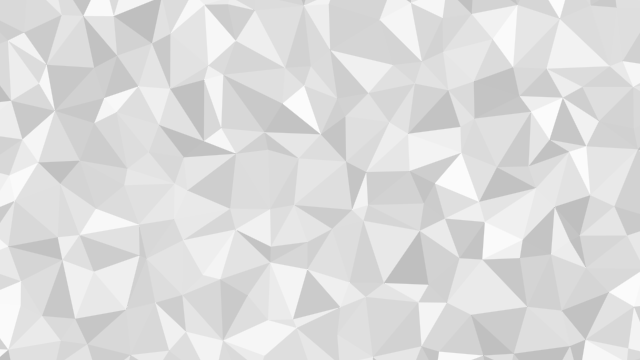
Give the GLSL for this background, as a Shadertoy shader.

```glsl
// Low-poly wall of flat pale grey triangles: a Delaunay mesh over scattered points.

const float ROWS       = 10.0;   // mesh points per canvas height
const float JITTER     = 0.88;   // scatter of a point within its cell
const float MID_TONE   = 0.867;  // median grey
const float SPREAD     = 0.055;  // linear part of the grey range
const float TAIL       = 0.065;  // cubic part: few very light or dark facets
const float EDGE_WIDTH = 0.6;    // half width of edge smoothing, in pixels
const vec2  SEED       = vec2(37.0, 91.0);

const int REACH = 3;             // cells searched on each side
const int SIDE  = 2 * REACH + 1;
const int COUNT = SIDE * SIDE;
const int MAX_STEPS = 20;

vec3 hash32(vec2 p) {
    vec3 q = fract(p.xyx * vec3(0.1031, 0.1030, 0.0973));
    q += dot(q, q.yxz + 33.33);
    return fract((q.xxy + q.yzz) * q.zyx);
}

float cross2(vec2 a, vec2 b) { return a.x * b.y - a.y * b.x; }

// True if triangle abc holds the origin, for either winding.
bool holdsOrigin(vec2 a, vec2 b, vec2 c) {
    vec3 w = vec3(cross2(a, b), cross2(b, c), cross2(c, a));
    return all(greaterThanEqual(w, vec3(0.0))) || all(lessThanEqual(w, vec3(0.0)));
}

// Shortest vector from the origin to the line ab.
vec2 toLine(vec2 a, vec2 b) {
    vec2 ab = b - a;
    return a - ab * dot(a, ab) / dot(ab, ab);
}

vec2 shorter(vec2 a, vec2 b) { return dot(a, a) < dot(b, b) ? a : b; }

// Grey of the Delaunay triangle around p; toEdge points to its nearest side.
float facet(vec2 p, out vec2 toEdge) {
    // Nearby points relative to p, each with a random key in z
    vec3 sites[COUNT];
    vec2 base = floor(p);
    for (int i = 0; i < COUNT; i++) {
        vec2 cell = base + vec2(i % SIDE - REACH, i / SIDE - REACH);
        vec3 h = hash32(cell + SEED);
        sites[i] = vec3(cell + 0.5 + JITTER * (h.xy - 0.5) - p, h.z);
    }

    // Start from a huge triangle and swap in the point deepest in its circumcircle
    vec3 a = vec3(-14.0, -9.0, 0.0);
    vec3 b = vec3(14.0, -9.0, 0.0);
    vec3 c = vec3(0.0, 15.0, 0.0);
    for (int n = 0; n < MAX_STEPS; n++) {
        // Circle as |s|^2 = dot(g, s) + k
        vec2 ab = b.xy - a.xy, ac = c.xy - a.xy;
        float za = dot(a.xy, a.xy);
        float zb = dot(b.xy, b.xy) - za;
        float zc = dot(c.xy, c.xy) - za;
        vec2 g = vec2(zb * ac.y - zc * ab.y, zc * ab.x - zb * ac.x) / cross2(ab, ac);
        float k = za - dot(g, a.xy);

        float deepest = 1e-4;
        vec3 s = vec3(0.0);
        bool found = false;
        for (int i = 0; i < COUNT; i++) {
            vec2 q = sites[i].xy;
            float depth = dot(g - q, q) + k;
            if (depth > deepest) {
                deepest = depth;
                s = sites[i];
                found = true;
            }
        }
        if (!found) break;
        if (holdsOrigin(s.xy, b.xy, c.xy)) a = s;
        else if (holdsOrigin(a.xy, s.xy, c.xy)) b = s;
        else c = s;
    }

    toEdge = shorter(toLine(a.xy, b.xy), shorter(toLine(b.xy, c.xy), toLine(c.xy, a.xy)));

    // The three keys together pick an even random value, shaped into the grey range
    float v = 2.0 * fract(a.z + b.z + c.z) - 1.0;
    return MID_TONE + SPREAD * v + TAIL * v * v * v;
}

void mainImage(out vec4 fragColor, in vec2 fragCoord) {
    vec2 p = fragCoord * ROWS / iResolution.y;
    float halfWidth = EDGE_WIDTH * ROWS / iResolution.y;

    vec2 toEdge;
    float tone = facet(p, toEdge);

    // Blend with the facet across the nearest side
    float d = length(toEdge);
    if (d < halfWidth) {
        vec2 unused;
        vec2 beyond = p + toEdge + toEdge / max(d, 1e-5) * halfWidth;
        tone = mix(tone, facet(beyond, unused), 0.5 - 0.5 * d / halfWidth);
    }
    fragColor = vec4(vec3(tone), 1.0);
}
```
